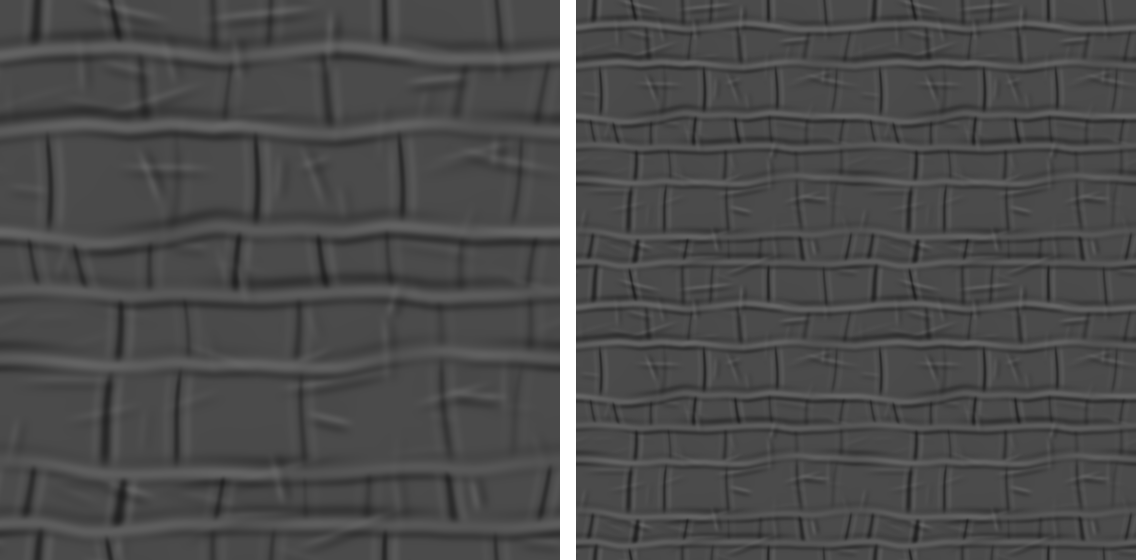
Left, the tile; right, the same tile 2 across and 2 down.
Give the GLSL for this texture map, as a Shadertoy shader.

```glsl
// Tiling grey wall of soft, irregular stone blocks, drawn as embossed relief.
// Wavy seams split it into uneven courses, slanted joints split the courses
// into blocks, and scattered tapered creases chisel the block faces.

const int ROWS = 7;
const float SEAM[ROWS] = float[ROWS](0.055, 0.165, 0.362, 0.475, 0.580, 0.768, 0.905);
const int BLOCKS[ROWS] = int[ROWS](7, 5, 5, 8, 5, 5, 6);

const vec3 STONE = vec3(0.293);
const float SEAM_LIGHT = 0.120;
const float SEAM_SHADE = 0.105;
const float JOINT_DARK = 0.175;
const float JOINT_LIGHT = 0.055;
const float CREASE_LIGHT = 0.085;
const float CREASE_CELLS = 7.0;
const float WARP = 0.003;
const float TAU = 6.2831853;

float hash(vec2 p) {
    vec3 q = fract(vec3(p.xyx) * 0.1031 + 0.137);
    q += dot(q, q.yzx + 33.33);
    return fract((q.x + q.y) * q.z);
}

// Signed shortest offset on the unit torus.
float wrap(float d) { return fract(d + 0.5) - 0.5; }

float bump(float d, float width) { return exp(-d * d / (width * width)); }

// Periodic noise from -1 to 1, with n slightly rounded linear pieces.
float wave(float x, float n, float seed) {
    float cell = floor(x * n);
    float f = fract(x * n);
    f = mix(f, smoothstep(0.0, 1.0, f), 0.5);
    float a = hash(vec2(mod(cell, n), seed));
    float b = hash(vec2(mod(cell + 1.0, n), seed));
    return 2.0 * mix(a, b, f) - 1.0;
}

float seamHeight(int row, float x) {
    float seed = float(row) * 3.0 + 5.0;
    return SEAM[row] + 0.014 * wave(x, 5.0, seed) + 0.004 * wave(x, 13.0, seed + 40.0);
}

// Light ledge between a soft shadow above and a sharper one below.
// Returns relief in x and closeness to a seam in y.
vec2 seams(vec2 p) {
    vec2 result = vec2(0.0);
    for (int i = 0; i < ROWS; i++) {
        float seed = float(i) + 80.0;
        float d = wrap(p.y - seamHeight(i, p.x));
        float ledge = 0.62 + 0.42 * wave(p.x, 7.0, seed);
        float above = 0.50 + 0.50 * wave(p.x, 6.0, seed + 20.0);
        float below = 0.55 + 0.45 * wave(p.x, 8.0, seed + 40.0);
        result.x += SEAM_LIGHT * ledge * bump(d, 0.010)
                  - SEAM_SHADE * above * bump(d - 0.023, 0.011)
                  - SEAM_SHADE * below * bump(d + 0.018, 0.008);
        result.y = max(result.y, bump(d, 0.026));
    }
    return result;
}

// Dark slanted gaps with lit block edges, tapering towards the seams.
float joints(vec2 p) {
    float relief = 0.0;
    for (int i = 0; i < ROWS; i++) {
        float low = seamHeight(i, p.x);
        float rise = fract(seamHeight((i + 1) % ROWS, p.x) - low);
        float v = fract(p.y - low) / rise;
        if (v > 1.0) continue;
        float ends = smoothstep(0.0, 0.22, v) * (1.0 - smoothstep(0.78, 1.0, v));
        for (int j = 0; j < BLOCKS[i]; j++) {
            vec2 id = vec2(float(j) + 11.0, float(i) + 130.0);
            float center = (float(j) + 0.65 * hash(id)) / float(BLOCKS[i])
                         + hash(vec2(float(i), 150.0));
            float slant = 0.045 * (hash(id + 30.0) - 0.5) * (v - 0.5);
            float d = wrap(p.x - center - slant);
            float depth = mix(0.15, 1.0, hash(id + 60.0));
            float width = mix(0.005, 0.009, hash(id + 90.0)) * (1.15 - 0.4 * v);
            relief += ends * depth * (JOINT_LIGHT * bump(d - 0.019, 0.008)
                    + 0.6 * JOINT_LIGHT * bump(d + 0.019, 0.007)
                    - JOINT_DARK * bump(d, width));
        }
    }
    return relief;
}

// Tapered folds, mostly near level, some near upright.
float creases(vec2 p) {
    float relief = 0.0;
    vec2 base = floor(p * CREASE_CELLS);
    for (int k = 0; k < 18; k++) {
        vec2 cell = base + vec2(float(k % 3), float((k / 3) % 3)) - 1.0;
        vec2 id = mod(cell, CREASE_CELLS) + float(k / 9) * 17.0 + 200.0;
        vec2 center = (cell + vec2(hash(id), hash(id + 31.0))) / CREASE_CELLS;
        bool upright = hash(id + 62.0) > 0.64;
        float angle = 0.7 * (hash(id + 93.0) - 0.5) + (upright ? 0.25 * TAU : 0.0);
        vec2 dir = vec2(cos(angle), sin(angle));
        vec2 q = p - center;
        float reach = mix(0.035, upright ? 0.075 : 0.125, hash(id + 124.0));
        float taper = 1.0 - smoothstep(0.25, 1.0, abs(dot(q, dir)) / reach);
        float d = dot(q, vec2(-dir.y, dir.x));
        float h = hash(id + 155.0);
        float facet = smoothstep(-0.004, 0.004, d) * exp(-max(d, 0.0) / 0.028);
        relief += taper * (0.12 + 0.88 * h * h) * CREASE_LIGHT
                * (bump(d, 0.007) - 0.75 * bump(d + 0.016, 0.009) - 0.22 * facet);
    }
    return relief;
}

void mainImage(out vec4 fragColor, in vec2 fragCoord) {
    vec2 p = fragCoord / iResolution.xy;
    p += WARP * sin(TAU * (vec2(4.0, 3.0) * p.yx + vec2(0.1, 0.6)));
    vec2 seam = seams(p);
    float relief = seam.x + joints(p) + creases(p) * (1.0 - 0.55 * seam.y);
    // Soft limits keep the darkest gaps and brightest ledges in range.
    relief = relief < 0.0 ? 0.21 * tanh(relief / 0.21) : 0.17 * tanh(relief / 0.17);
    fragColor = vec4(STONE + relief, 1.0);
}
```
